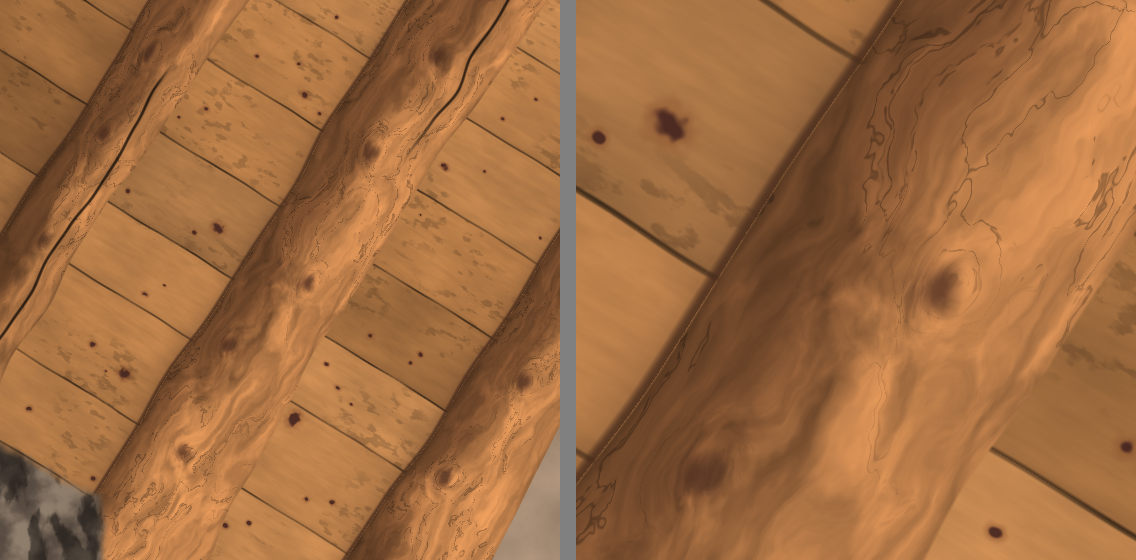
Left: the whole. Right: its middle third, enlarged.
This texture is drawn by a three.js fragment shader. Its source:

```glsl
// Timber ceiling: three rough diagonal beams over rows of sawn planks, with plaster in two corners.
// A skewed frame gives s (across the beams) and t (across the planks); beams and knots come
// from loops, while grain, cracks and stains come from stretched value noise.
varying vec2 vUv;

float hash(vec2 p) {
  return fract(sin(dot(p, vec2(127.1, 311.7))) * 43758.5);
}

float noise(vec2 p) {
  vec2 i = floor(p), f = fract(p);
  f = f * f * (3.0 - 2.0 * f);
  return mix(mix(hash(i), hash(i + vec2(1.0, 0.0)), f.x),
             mix(hash(i + vec2(0.0, 1.0)), hash(i + 1.0), f.x), f.y);
}

float fbm(vec2 p) {
  float sum = 0.0, amp = 0.516;
  for (int i = 0; i < 5; i++) {
    sum += amp * noise(p);
    p = mat2(1.6, 1.2, -1.2, 1.6) * p + 7.3;
    amp *= 0.5;
  }
  return sum;
}

// Left and right edge of a beam, as values of s
vec2 beamEdges(float i, float y) {
  float bow = y - 0.65;
  float left = -0.362 + 0.455 * i + 0.0375 * i * (i - 1.0);
  float right = -0.215 + 0.533 * i - 0.012 * i * (i - 1.0) + 0.13 * bow * bow;
  vec2 wobble = vec2(noise(vec2(y * 9.0, i)), noise(vec2(y * 11.0, i + 5.0))) - 0.5;
  return vec2(left, right) + 0.018 * wobble;
}

vec3 plankColor(float s, float t, float bay) {
  t += 0.03 * (1.0 - step(0.5, bay));
  float bump = (t - 0.607) / 0.06;
  float row = (t - 0.028 * exp(-bump * bump) - 0.395) / 0.182;
  row += 0.025 * (noise(vec2(s * 14.0, bay * 9.0)) - 0.5);
  float k = floor(row), f = fract(row);
  vec2 id = vec2(k, bay);

  // Tone, stains and fine grain along the plank
  vec3 col = mix(vec3(0.77, 0.535, 0.32), vec3(0.70, 0.47, 0.265), hash(id + 3.7));
  if (k == 2.0) col *= 0.88;
  col *= 0.88 + 0.24 * fbm(vec2(s * 9.0, t * 13.0) + id * 5.0);
  float grain = fbm(vec2(s * 22.0, t * 130.0) + id * 3.0);
  col *= 0.94 + 0.12 * grain;
  float scuff = smoothstep(0.56, 0.72, fbm(vec2(s * 45.0, t * 90.0) + id));
  col *= 1.0 - 0.16 * scuff * smoothstep(0.4, 0.7, noise(vec2(s, t) * 9.0 + id));

  // Seams, stronger in some places
  float seam = abs(fract(row + 0.5) - 0.5) * 0.182;
  float wear = 0.35 + 0.55 * noise(vec2(s * 16.0, floor(row + 0.5) * 7.0 + bay));
  col *= 1.0 - 0.65 * wear * (1.0 - smoothstep(0.0006, 0.0034, seam));
  col *= 1.0 - 0.10 * exp(-f * 18.0);

  // Knots: small scattered ones, and a large one on a few planks
  float middle = -0.6 + 0.54 * bay;
  for (int i = 0; i < 4; i++) {
    float n = float(i);
    vec2 h = vec2(hash(id + n * 3.1), hash(id + n * 5.7 + 1.3));
    vec2 d = vec2(s - middle - (h.x - 0.5) * 0.28, (f - 0.15 - 0.7 * h.y) * 0.182);
    float size = 0.003 + 0.004 * hash(h);
    if (i == 0 && mod(k, 2.0) == 0.0 && k * bay < 3.0 && bay > 0.5) {
      d = vec2(s - middle - 0.07 + 0.186 * (bay - 1.0), (f - 0.4 - 0.48 * (bay - 1.0)) * 0.182);
      size = 0.012;
    } else if (h.x + h.y > 1.1) continue;
    float r = length(d * vec2(0.85, 1.0)) / size + 0.5 * (noise(vec2(s, t) * 160.0) - 0.5);
    col = mix(col, vec3(0.52, 0.30, 0.17), 0.45 * (1.0 - smoothstep(0.7, 1.9, r)));
    col = mix(col, vec3(0.25, 0.13, 0.12), 0.85 * (1.0 - smoothstep(0.45, 1.0, r)));
  }
  return col;
}

vec3 beamColor(float s, float along, float y, float u, float i) {
  // One knot per stretch of beam, which bends the fibres around it
  float cell = floor(along / 0.21);
  vec2 id = vec2(cell, i + 20.0);
  vec2 d = vec2((u - 0.3 - 0.3 * hash(id)) * 0.17, along - (cell + 0.3 + 0.4 * hash(id + 4.0)) * 0.21);
  float knot = length(d * vec2(1.0, 0.75));
  float bend = 2.2 * exp(-knot * knot * 1200.0);
  vec2 swirl = vec2(fbm(vec2(s * 14.0, along * 10.0)), fbm(vec2(s * 12.0, along * 8.0) + 9.0));
  float fibre = fbm(vec2(s * 75.0, along * 16.0) + 5.0 * swirl + bend);
  float blotch = fbm(vec2(s * 14.0, along * 6.0) + 2.0 * swirl + i * 4.0);

  // Shaded left flank, lit right flank
  float turn = mix(0.20, 0.62, y) + 0.12 * step(1.5, i);
  float shade = 1.0 - smoothstep(turn - 0.2, turn + 0.2, u + 0.5 * (blotch - 0.5));
  vec3 col = mix(vec3(0.75, 0.50, 0.295), vec3(0.48, 0.305, 0.18), shade);
  col *= (0.74 + 0.52 * fibre) * (0.85 + 0.3 * blotch);
  float vein = abs(fbm(vec2(s * 32.0, along * 9.0) + 4.0 * swirl + bend) - 0.5);
  col *= 1.0 - 0.26 * (1.0 - smoothstep(0.0, 0.022, vein)) * smoothstep(0.35, 0.6, blotch);
  float ring = knot + 0.012 * (fibre - 0.5);
  col = mix(col, vec3(0.29, 0.17, 0.12), 0.7 * (1.0 - smoothstep(0.003, 0.019, ring)));

  // Long drying crack on the first two beams
  float crack = abs(s + 0.258 - 0.531 * i + 0.02 * (noise(vec2(along * 14.0, i)) - 0.5));
  float span = i < 0.5 ? 1.0 - smoothstep(0.84, 0.89, y) : smoothstep(0.68, 0.82, y);
  col *= 1.0 - 0.7 * span * (1.0 - smoothstep(0.0008, 0.005, crack)) * step(i, 1.5);
  return col * (1.0 - 0.3 * exp(-u * 14.0)) * (1.0 - 0.12 * smoothstep(0.96, 1.0, u));
}

void main() {
  vec2 p = vUv;
  float s = p.x - 0.64 * p.y, t = p.y + 0.62 * p.x;
  float along = dot(p, vec2(0.539, 0.842));
  float bay = 0.0;
  for (int i = 0; i < 3; i++) bay += step(beamEdges(float(i), p.y).y, s);

  float stain = fbm(p * 13.0);
  vec3 col = bay > 2.5 ? vec3(0.64, 0.54, 0.45) * (0.85 + 0.3 * stain) : plankColor(s, t, bay);

  // Beams and the shadows to their left
  for (int i = 0; i < 3; i++) {
    float n = float(i);
    vec2 edge = beamEdges(n, p.y);
    float gap = max(edge.x - s, 0.0);
    float soft = 0.35 * exp(-gap / (n < 0.5 ? 0.045 : 0.022));
    col = mix(col, vec3(0.28, 0.17, 0.11), max(soft, 0.85 * (1.0 - smoothstep(0.002, 0.012, gap))) * step(s, edge.x));
    float body = smoothstep(edge.x - 0.002, edge.x + 0.002, s) * (1.0 - smoothstep(edge.y, edge.y + 0.003, s));
    float u = clamp((s - edge.x) / (edge.y - edge.x), 0.0, 1.0);
    col = mix(col, beamColor(s, along, p.y, u, n), body);
  }

  // Dim upper left, then the grey plaster corner
  col *= 1.0 - 0.14 * p.y * (1.0 - smoothstep(0.0, 0.4, p.x));
  float rim = p.y - 0.2 + 0.45 * p.x + 0.05 * (stain - 0.5);
  float corner = (1.0 - smoothstep(-0.018, 0.012, rim)) * (1.0 - smoothstep(0.172, 0.192, p.x + 0.03 * (stain - 0.5)));
  vec3 plaster = mix(vec3(0.34, 0.29, 0.25), vec3(0.56, 0.49, 0.42), smoothstep(0.25, 0.7, fbm(p * 22.0 + 3.0)));
  plaster *= 1.0 - 0.45 * smoothstep(0.52, 0.66, fbm(p * vec2(30.0, 16.0) + 8.0));
  gl_FragColor = vec4(mix(col, plaster, corner), 1.0);
}
```
